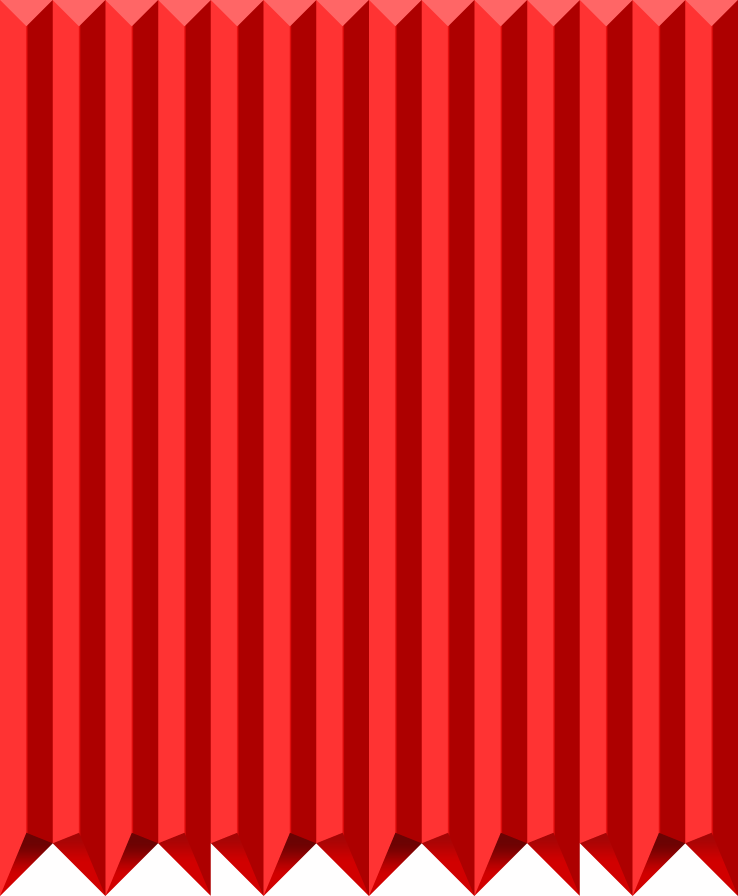
A Shadertoy shader for this pattern:

```glsl
// Draws a row of red pleated ribbons with bevelled tops and slanted, folded tips.

const vec2 GRID = vec2(14.0, 17.0);      // canvas size in ribbon widths
const int SAMPLES = 4;                   // anti-aliasing samples per axis
const float TIP_CYCLE = 7.0;             // ribbons before the tip order repeats
const float FOLD_TOP = 1.2;              // height where the ridge meets the fold
const vec2 RIDGE = vec2(0.485, 0.535);   // soft ridge between the two faces

const vec3 PAPER = vec3(1.0, 0.995, 0.995);
const vec3 LIT_FACE = vec3(1.0, 0.2, 0.2);
const vec3 RIDGE_RED = vec3(0.89, 0.05, 0.05);
const vec3 DARK_FACE = vec3(0.68, 0.0, 0.0);
const vec3 TOP_BEVEL = vec3(1.0, 0.4, 0.4);
const vec3 FOLD_TIP = vec3(0.82, 0.0, 0.0);
const vec3 FOLD_SHADE = vec3(0.42, 0.01, 0.01);
const vec3 FOLD_SOFT = vec3(0.65, 0.02, 0.02);

// Tip order in each cycle: left, right, left, right, right, left, right.
bool tipOnLeft(float ribbon) {
    float k = mod(ribbon, TIP_CYCLE);
    return k < 0.5 || abs(k - 2.0) < 0.5 || abs(k - 5.0) < 0.5;
}

// Lit left face, dark right face and the soft ridge between them.
vec3 pleat(float x) {
    float middle = 0.5 * (RIDGE.x + RIDGE.y);
    vec3 c = mix(LIT_FACE, RIDGE_RED, smoothstep(RIDGE.x, middle, x));
    return mix(c, DARK_FACE, smoothstep(middle, RIDGE.y, x));
}

// Folded facet at the foot, shaded from its tip up to the ridge.
vec3 foldShade(float y, bool left) {
    return left ? mix(FOLD_TIP, FOLD_SHADE, smoothstep(0.35, 1.05, y))
                : mix(FOLD_TIP, FOLD_SOFT, smoothstep(0.6, 1.15, y));
}

vec3 ribbons(vec2 p) {
    float x = fract(p.x);
    bool left = tipOnLeft(floor(p.x));
    float fromTip = left ? x : 1.0 - x;

    // Slanted hem
    if (p.y < fromTip) return PAPER;

    // Fold: a triangle from the tip to the ridge and the far corner
    float rise = 2.0 * FOLD_TOP * fromTip;
    float fall = mix(FOLD_TOP, 1.0, 2.0 * fromTip - 1.0);
    if (p.y < min(rise, fall)) return foldShade(p.y, left);

    // Bevelled top
    if (GRID.y - p.y < min(x, 1.0 - x)) return TOP_BEVEL;

    return pleat(x);
}

void mainImage(out vec4 fragColor, in vec2 fragCoord) {
    vec3 sum = vec3(0.0);
    for (int j = 0; j < SAMPLES; j++) {
        for (int i = 0; i < SAMPLES; i++) {
            vec2 offset = (vec2(i, j) + 0.5) / float(SAMPLES) - 0.5;
            sum += ribbons((fragCoord + offset) / iResolution.xy * GRID);
        }
    }
    fragColor = vec4(sum / float(SAMPLES * SAMPLES), 1.0);
}
```
